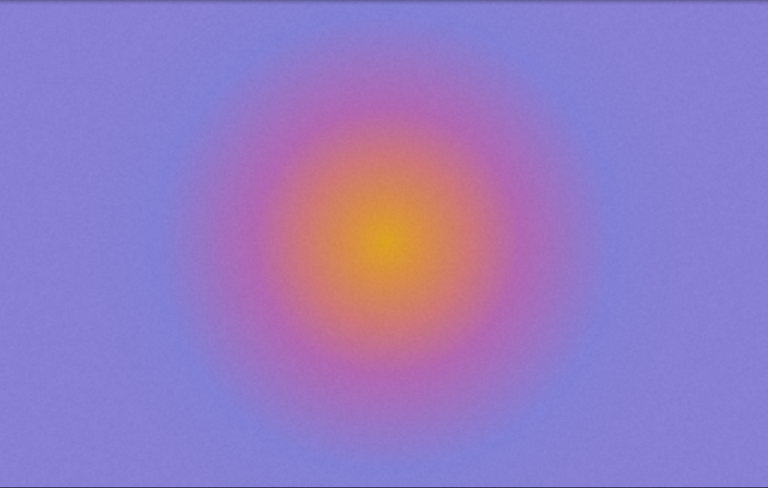
Write a Shadertoy shader that draws this background.

```glsl
const vec2 GLOW_CENTER = vec2(0.503, 0.504);   // fraction of the canvas

// Gradient colours, from the core outward
const vec3 GOLD     = vec3(0.870, 0.635, 0.125);
const vec3 ORANGE   = vec3(0.848, 0.550, 0.275);
const vec3 CORAL    = vec3(0.800, 0.462, 0.485);
const vec3 MAGENTA  = vec3(0.694, 0.405, 0.700);
const vec3 BLUE     = vec3(0.508, 0.502, 0.838);
const vec3 LAVENDER = vec3(0.530, 0.500, 0.828);

// Gradient radii, in canvas heights
const float ORANGE_RADIUS   = 0.075;
const float CORAL_RADIUS    = 0.175;
const float MAGENTA_RADIUS  = 0.272;
const float BLUE_RADIUS     = 0.465;
const float LAVENDER_RADIUS = 0.620;

const float GRAIN_ROWS     = 326.0;
const float GRAIN_STRENGTH = 0.028;

const float TOP_SHADE_HEIGHT   = 0.014;
const float TOP_SHADE_STRENGTH = 0.28;
const float BOTTOM_LINE_HEIGHT = 0.002;
const float BOTTOM_LINE_SHADE  = 0.55;

float hash(vec2 cell) {
    vec3 p = fract(cell.xyx * 0.1031);
    p += dot(p, p.yzx + 33.33);
    return fract((p.x + p.y) * p.z);
}

float valueNoise(vec2 p) {
    vec2 cell = floor(p);
    vec2 f = fract(p);
    f = f * f * (3.0 - 2.0 * f);
    float low  = mix(hash(cell), hash(cell + vec2(1.0, 0.0)), f.x);
    float high = mix(hash(cell + vec2(0.0, 1.0)), hash(cell + 1.0), f.x);
    return mix(low, high, f.y);
}

float ramp(float from, float to, float x) {
    return clamp((x - from) / (to - from), 0.0, 1.0);
}

vec3 glowColor(float radius) {
    vec3 color = mix(GOLD, ORANGE, ramp(0.0, ORANGE_RADIUS, radius));
    color = mix(color, CORAL, ramp(ORANGE_RADIUS, CORAL_RADIUS, radius));
    color = mix(color, MAGENTA, ramp(CORAL_RADIUS, MAGENTA_RADIUS, radius));
    color = mix(color, BLUE, ramp(MAGENTA_RADIUS, BLUE_RADIUS, radius));
    return mix(color, LAVENDER, ramp(BLUE_RADIUS, LAVENDER_RADIUS, radius));
}

void mainImage(out vec4 fragColor, in vec2 fragCoord) {
    vec2 uv = fragCoord / iResolution.xy;
    float pixel = 1.0 / iResolution.y;

    // Radial glow, round at any aspect ratio
    vec2 offset = (uv - GLOW_CENTER) * vec2(iResolution.x / iResolution.y, 1.0);
    vec3 color = glowColor(length(offset));

    // Fine and slightly coarser film grain
    vec2 grainPoint = fragCoord * pixel * GRAIN_ROWS;
    float grain = 0.6 * valueNoise(grainPoint) + 0.4 * valueNoise(grainPoint * 0.5 + 17.0);
    color += (grain - 0.5) * GRAIN_STRENGTH;

    // Soft shade along the top, thin dark line along the bottom
    float topShade = 1.0 - ramp(0.0, TOP_SHADE_HEIGHT, 1.0 - uv.y);
    color *= 1.0 - TOP_SHADE_STRENGTH * topShade * topShade;
    float bottomLine = 1.0 - smoothstep(-0.5 * pixel, 0.5 * pixel, uv.y - BOTTOM_LINE_HEIGHT);
    color *= 1.0 - BOTTOM_LINE_SHADE * bottomLine;

    fragColor = vec4(color, 1.0);
}
```
